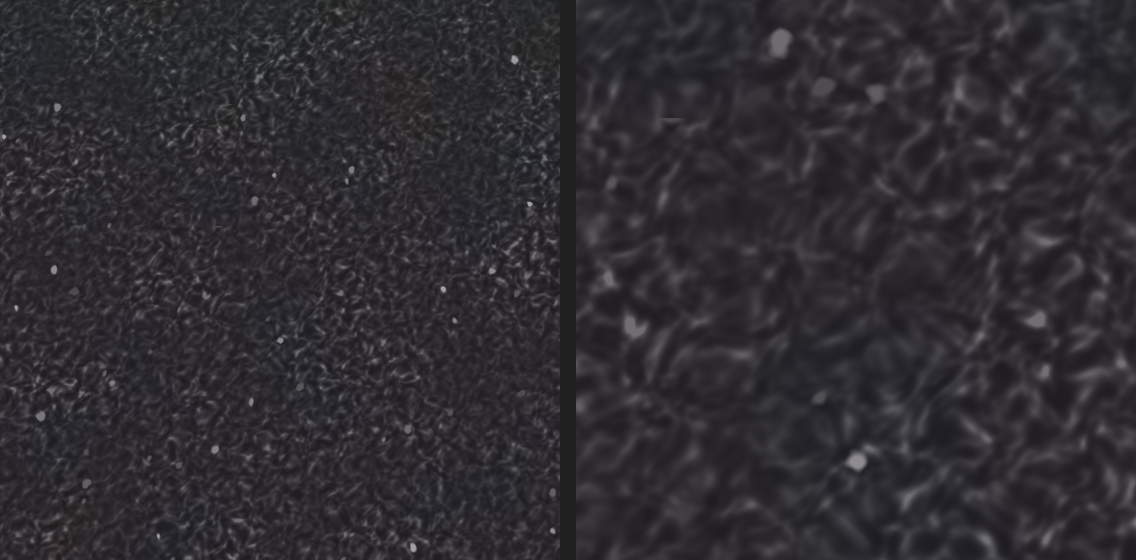
Left, the full canvas; right, a detail of the centre.
This texture is drawn by a Shadertoy shader. Its source:

```glsl
// Dark worn asphalt: fine, slightly slanted grain from layered gradient noise,
// with uneven patches, faint colour casts and a sparse scatter of pale pebbles.
// Grain becomes finer towards the top, as on ground seen at a low angle.

const float TAU = 6.2831853;
const vec3 ASPHALT_TINT = vec3(0.0, -0.010, 0.009);
const vec3 PEBBLE_TINT = vec3(0.0, -0.012, 0.004);

vec2 hash2(vec2 cell) {
    vec3 h = fract(cell.xyx * vec3(0.1031, 0.1030, 0.0973));
    h += dot(h, h.yzx + 33.33);
    return fract((h.xx + h.yz) * h.zy);
}

vec2 randomDirection(vec2 cell) {
    float angle = TAU * hash2(cell).x;
    return vec2(cos(angle), sin(angle));
}

// Gradient noise, roughly -0.7 to 0.7
float noise(vec2 p) {
    vec2 cell = floor(p);
    vec2 f = p - cell;
    vec2 blend = f * f * f * (f * (f * 6.0 - 15.0) + 10.0);
    vec2 e = vec2(1.0, 0.0);
    float a = dot(randomDirection(cell), f);
    float b = dot(randomDirection(cell + e.xy), f - e.xy);
    float c = dot(randomDirection(cell + e.yx), f - e.yx);
    float d = dot(randomDirection(cell + e.xx), f - e.xx);
    return mix(mix(a, b, blend.x), mix(c, d, blend.x), blend.y);
}

vec2 rotate(vec2 p, float angle) {
    float c = cos(angle), s = sin(angle);
    return vec2(c * p.x + s * p.y, c * p.y - s * p.x);
}

// Noise stretched along a direction
float streaks(vec2 p, float angle, float frequency, float stretch) {
    vec2 q = rotate(p, angle) * frequency;
    return noise(vec2(q.x / stretch, q.y) + 57.0);
}

// Grain strength with a standard deviation near one
float grain(vec2 p) {
    vec2 bend = vec2(noise(p * 24.0 + 11.0), noise(p * 24.0 + 83.0));
    vec2 q = p + 0.012 * bend;
    float slanted = streaks(q, 1.0, 72.0, 1.5);
    float crossed = streaks(q + 3.0, 2.5, 68.0, 1.25);
    float fine = streaks(q + 7.0, 0.8, 118.0, 1.2);
    return 3.0 * (slanted + 0.6 * crossed + 0.75 * fine);
}

// Tone curve: shallow shadows and a longer tail of highlights
float grainTone(float g) {
    float z = clamp(g, -2.8, 3.0);
    return exp(-1.735 + 0.215 * z + 0.03 * z * z);
}

// Returns coverage in x and brightness in y of the strongest nearby pebble
vec2 pebbles(vec2 p, float density, float cells) {
    vec2 home = floor(p * cells);
    vec2 best = vec2(0.0, 0.3);
    for (int j = -1; j <= 1; j++) {
        for (int i = -1; i <= 1; i++) {
            vec2 cell = home + vec2(i, j);
            vec2 place = hash2(cell + 19.0);
            vec2 kind = hash2(cell + 71.0);
            vec2 shape = hash2(cell + 137.0);
            float cluster = noise(cell / cells * 5.0 + 31.0);
            float present = step(kind.x, density * clamp(1.0 + 3.0 * cluster, 0.1, 2.6));
            vec2 d = rotate(p - (cell + place) / cells, 0.3 + 1.6 * shape.x);
            d.y *= 1.0 + 0.7 * shape.y;
            float radius = mix(0.006, 0.0105, kind.y * kind.y);
            float outline = length(d) + 0.004 * noise(p * 110.0);
            float cover = present * (1.0 - smoothstep(radius - 0.004, radius + 0.002, outline));
            float light = mix(0.30, 0.66, shape.x * shape.x);
            if (cover > best.x) best = vec2(cover, light);
        }
    }
    return best;
}

// Faint broad casts: greenish above, reddish below, bluish in spots
vec3 colourCast(vec2 p) {
    float warm = noise(p * 5.0 + 41.0) + 0.35 * (0.5 - p.y);
    float blue = noise(p * 6.0 + 67.0);
    float green = smoothstep(0.55, 1.1, p.y);
    return 0.014 * warm * vec3(1.0, -0.2, -0.6)
         + 0.014 * blue * vec3(-0.3, -0.2, 1.0)
         + 0.008 * green * vec3(-0.3, 1.0, -0.7);
}

void mainImage(out vec4 fragColor, in vec2 fragCoord) {
    vec2 uv = fragCoord / iResolution.y;

    // Mild perspective of the ground
    vec2 ground = vec2((uv.x - 0.5) * (1.0 + 0.18 * uv.y), uv.y + 0.16 * uv.y * uv.y) + 2.0;

    // Uneven wear changes both contrast and brightness
    float wear = noise(ground * 4.5) + 0.6 * noise(ground * 11.0 + 23.0);
    float contrast = 0.98 + 0.7 * wear;
    float tone = grainTone(grain(ground) * contrast + 0.5 * wear);
    vec3 colour = vec3(tone) + ASPHALT_TINT + colourCast(uv);

    // Pale stones, fewer towards the top
    float density = mix(0.13, 0.03, smoothstep(0.45, 0.95, uv.y));
    vec2 stone = pebbles(ground, density, 22.0);
    vec3 stoneColour = max(colour, vec3(stone.y) + PEBBLE_TINT);
    colour = mix(colour, stoneColour, stone.x);

    fragColor = vec4(clamp(colour, 0.0, 1.0), 1.0);
}
```
